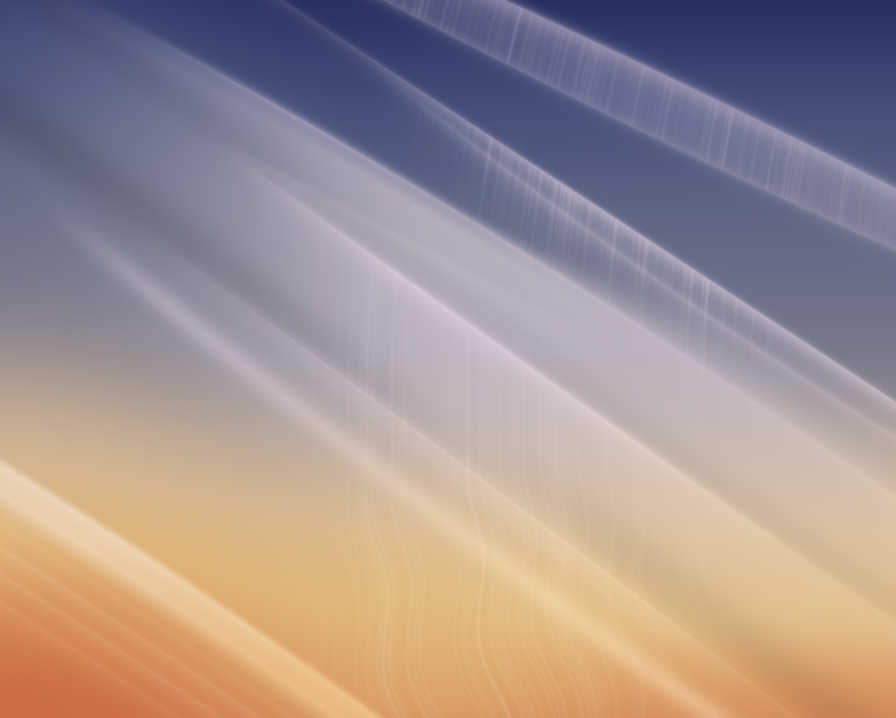
Reproduce this background procedurally as a Shadertoy shader.

```glsl
// Diagonal silky light streaks over a dusk sky fading from navy to orange.

float hash(float n) { return fract(sin(n * 127.1) * 43758.5453); }

float noise(float x) {
    float i = floor(x), f = fract(x);
    return mix(hash(i), hash(i + 1.0), f * f * (3.0 - 2.0 * f));
}

// Signed distance to a gently bent line, positive below it
float below(vec2 p, vec2 start, float slope, float bend) {
    float x = p.x - start.x;
    return (p.y - start.y - x * (slope + bend * x)) * 0.83;
}

// Bright crest with a separate falloff on its upper and lower side
float ridge(float d, float upper, float lower) {
    return exp(-abs(d) / (d < 0.0 ? upper : lower));
}

float bump(float d, float width) { return exp(-d * d / (width * width)); }

vec3 sky(float t) {
    vec3 c = mix(vec3(0.13, 0.16, 0.36), vec3(0.27, 0.31, 0.48), smoothstep(-0.06, 0.19, t));
    c = mix(c, vec3(0.39, 0.41, 0.52), smoothstep(0.12, 0.36, t));
    c = mix(c, vec3(0.48, 0.48, 0.55), smoothstep(0.32, 0.54, t));
    c = mix(c, vec3(0.82, 0.71, 0.58), smoothstep(0.47, 0.76, t));
    c = mix(c, vec3(0.87, 0.70, 0.46), smoothstep(0.70, 0.86, t));
    c = mix(c, vec3(0.84, 0.55, 0.33), smoothstep(0.83, 0.96, t));
    return mix(c, vec3(0.79, 0.42, 0.26), smoothstep(0.92, 1.08, t));
}

void mainImage(out vec4 fragColor, in vec2 fragCoord) {
    // Height units, measured down from the top left
    vec2 p = vec2(fragCoord.x, iResolution.y - fragCoord.y) / iResolution.y;

    // Crest lines, from the top right to the bottom left
    float topCrest = below(p, vec2(0.70, 0.0), 0.459, 0.043);
    float topHem   = below(p, vec2(0.537, 0.0), 0.529, -0.059);
    float veil     = below(p, vec2(0.391, 0.0), 0.655, 0.0);
    float veilFold = below(p, vec2(0.537, 0.106), 0.80, -0.128);
    float body     = below(p, vec2(0.13, 0.008), 0.529, 0.077);
    float faint    = below(p, vec2(0.309, 0.199), 0.527, 0.0);
    float middle   = below(p, vec2(0.293, 0.195), 0.72, -0.015);
    float lower    = below(p, vec2(0.326, 0.415), 0.724, 0.03);
    float soft     = below(p, vec2(0.081, 0.301), 0.82, -0.064);
    float corner   = below(p, vec2(0.0, 0.64), 0.62, 0.10);

    // Sky, with the warm layers higher on the left
    vec3 col = sky(p.y + 0.1 * (1.0 - smoothstep(0.0, 0.55, p.x)));
    vec2 g = (p - vec2(0.62, 0.88)) / vec2(0.32, 0.20);
    col = mix(col, vec3(0.88, 0.73, 0.49), 0.65 * exp(-dot(g, g)));

    // Broad pale body of light
    vec3 haze = mix(vec3(0.80, 0.76, 0.79), vec3(0.89, 0.77, 0.59), smoothstep(0.48, 0.9, p.y));
    float bodyEdge = smoothstep(mix(-0.012, -0.09, smoothstep(0.6, 1.1, p.x)), 0.025, body);
    float amount = 0.76 * smoothstep(-0.05, 0.66, p.x) * bodyEdge;
    amount *= 1.0 - smoothstep(0.2, 0.52, body);
    amount *= 1.0 - 0.7 * smoothstep(0.82, 0.99, p.y);
    col = mix(col, haze, amount);

    // Shadows that set off the folds
    col *= 1.0 - 0.11 * bump(lower + 0.025, 0.035) * (1.0 - smoothstep(0.35, 0.75, p.x));
    col *= 1.0 - 0.07 * bump(lower + 0.045, 0.04) * smoothstep(0.6, 0.9, p.x);
    col *= 1.0 - 0.05 * bump(middle + 0.02, 0.025);

    // Fine curved fibres crossing the bands
    float q = p.x + 0.28 * p.y - 0.25 * p.y * p.y
            + 0.012 * sin(p.y * 23.0 + p.x * 9.0) * smoothstep(0.6, 0.8, p.y);
    float fibre = 0.6 * noise(q * 170.0) + 0.4 * noise(q * 390.0 + 7.0);
    fibre = pow(fibre, 3.0);

    vec3 light = mix(vec3(0.87, 0.81, 0.87), vec3(0.98, 0.88, 0.71), smoothstep(0.45, 0.85, p.y));

    // Translucent ribbons
    float topBand = smoothstep(-0.006, 0.008, topCrest) * (1.0 - smoothstep(-0.006, 0.006, topHem));
    col = mix(col, light, topBand * (0.20 + 0.14 * fibre));
    float veilBand = smoothstep(-0.004, 0.006, veil) * exp(-max(veil, 0.0) / 0.07)
                   * smoothstep(0.5, 0.85, p.x);
    col = mix(col, light, veilBand * (0.24 + 0.40 * fibre * smoothstep(1.15, 0.9, p.x)));
    float weave = smoothstep(0.0, 0.02, middle) * smoothstep(0.35, 0.6, p.x)
                * smoothstep(1.1, 0.75, p.x) * smoothstep(-0.02, 0.03, corner - 0.02 < 0.0 ? -corner : 0.0);
    col = mix(col, light, 0.22 * weave * fibre);

    // Crests
    float s = 0.50 * ridge(topCrest, 0.005, 0.016) + 0.25 * ridge(topHem, 0.004, 0.008);
    s += ridge(veil, 0.003, 0.011) * mix(0.15, 0.62, smoothstep(0.4, 0.85, p.x));
    s += 0.32 * ridge(veilFold, 0.006, 0.013) * smoothstep(0.48, 0.75, p.x);
    s += ridge(body, 0.005, 0.012) * smoothstep(0.1, 0.45, p.x) * mix(0.5, 0.32, smoothstep(0.7, 1.1, p.x));
    s += 0.16 * ridge(faint, 0.004, 0.03) * smoothstep(0.28, 0.42, p.x) * smoothstep(0.95, 0.6, p.x);
    s += ridge(middle, 0.004, 0.018) * smoothstep(0.27, 0.62, p.x) * mix(0.62, 0.2, smoothstep(0.8, 1.2, p.x));
    s += 0.20 * ridge(middle, 0.008, 0.07) * smoothstep(0.3, 0.6, p.x) * smoothstep(1.25, 0.85, p.x);
    s += 0.34 * bump(soft, 0.019) * smoothstep(0.03, 0.25, p.x);
    s += 0.14 * ridge(soft, 0.02, 0.06) * smoothstep(0.05, 0.4, p.x);

    // Strands gathered along the lower crest
    for (float i = 0.0; i < 4.0; i++) {
        float d = lower - (i - 1.0) * 0.011 * (0.5 + 0.6 * p.x);
        float strength = (i == 1.0 ? 0.42 : 0.10 + 0.12 * hash(i + 3.0));
        s += strength * ridge(d, 0.003, 0.011) * smoothstep(0.15, 0.6, p.x)
           * mix(1.0, 0.3, smoothstep(0.8, 1.1, p.x));
    }
    col = mix(col, light, clamp(s, 0.0, 0.85));

    // Bright ribbon in the lower left corner, with thinner bands under it
    vec3 cream = mix(vec3(0.95, 0.87, 0.79), vec3(0.95, 0.80, 0.57), smoothstep(0.7, 1.0, p.y));
    float ribbon = smoothstep(-0.006, 0.008, corner) * (1.0 - smoothstep(0.03, 0.075, corner));
    float c = 0.52 * ribbon + 0.25 * ridge(corner - 0.006, 0.006, 0.02);
    for (float i = 0.0; i < 5.0; i++) {
        float d = corner - 0.034 - i * 0.031 - 0.012 * hash(i + 11.0);
        c += (0.12 + 0.16 * hash(i + 5.0)) * ridge(d, 0.004, 0.014);
    }
    col = mix(col, cream, clamp(c, 0.0, 0.85));

    fragColor = vec4(col, 1.0);
}
```
